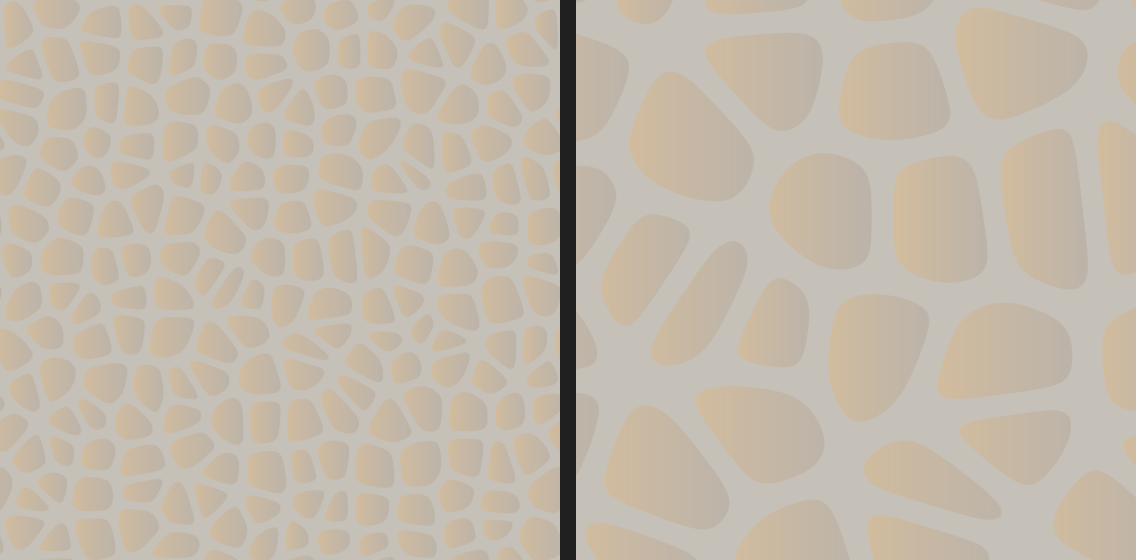
Left, the full canvas; right, a detail of the centre.
Write a Shadertoy shader that draws this pattern.

```glsl
// Rounded paving stones in pale mortar, each shaded from warm tan to cool grey.
// Stones are cells of a wrapping jittered Voronoi grid, inset from their borders
// and rounded by a smooth minimum of the distances to those borders.

const float CELLS = 14.0;

vec2 hash2(vec2 p) {
    vec3 q = fract(vec3(p.xyx) * vec3(0.1031, 0.1030, 0.0973));
    q += dot(q, q.yzx + 33.33);
    return fract((q.xx + q.yz) * q.zy);
}

// Jittered centre of a grid cell; the hash repeats every CELLS cells
vec2 site(vec2 cell) {
    return cell + 0.5 + 0.86 * (hash2(mod(cell, CELLS) + 17.0) - 0.5);
}

vec2 nearestCell(vec2 p) {
    vec2 base = floor(p), best = base;
    float bestDist = 1e3;
    for (int j = -2; j <= 2; j++)
    for (int i = -2; i <= 2; i++) {
        vec2 cell = base + vec2(i, j);
        vec2 r = site(cell) - p;
        if (dot(r, r) < bestDist) {
            bestDist = dot(r, r);
            best = cell;
        }
    }
    return best;
}

void mainImage(out vec4 fragColor, in vec2 fragCoord) {
    vec2 p = fragCoord / iResolution.xy * CELLS;
    vec2 cell = nearestCell(p);
    vec2 centre = site(cell);
    vec2 local = p - centre;

    // Borders of the cell as half planes (normal, offset), joined smoothly
    const float gap = 0.088, roundness = 0.085;
    vec3 borders[24];
    int count = 0;
    float sum = 0.0;
    for (int j = -2; j <= 2; j++)
    for (int i = -2; i <= 2; i++) {
        if (i == 0 && j == 0) continue;
        vec2 r = site(cell + vec2(i, j)) - centre;
        vec3 border = vec3(normalize(r), 0.5 * length(r));
        borders[count++] = border;
        sum += exp((dot(local, border.xy) - border.z) / roundness);
    }
    float inside = -roundness * log(sum) - gap;

    // Left and right ends of the stone, from horizontal chords
    vec2 extent = vec2(1e3, -1e3);
    for (int k = -8; k <= 8; k++) {
        float y = 0.12 * float(k);
        vec2 chord = vec2(-2.0, 2.0);
        for (int n = 0; n < 24; n++) {
            vec3 b = borders[n];
            float room = b.z - gap - 0.03 - b.y * y;
            if (b.x > 1e-4) chord.y = min(chord.y, room / b.x);
            else if (b.x < -1e-4) chord.x = max(chord.x, room / b.x);
            else if (room < 0.0) chord = vec2(1.0, -1.0);
        }
        if (chord.x < chord.y)
            extent = vec2(min(extent.x, chord.x), max(extent.y, chord.y));
    }
    float across = clamp((local.x - extent.x) / max(extent.y - extent.x, 0.05), 0.0, 1.0);

    // Colours
    vec3 mortar = vec3(0.772, 0.757, 0.727);
    vec3 stone = mix(vec3(0.825, 0.738, 0.615), vec3(0.735, 0.703, 0.665), pow(across, 0.85));
    float pixel = CELLS / iResolution.y;
    float cover = smoothstep(-0.7 * pixel, 0.7 * pixel, inside);
    fragColor = vec4(mix(mortar, stone, cover), 1.0);
}
```
